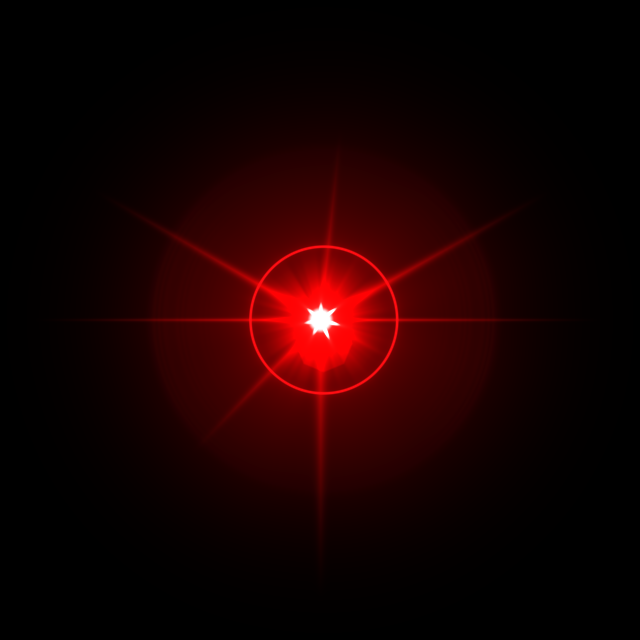
This background is drawn by a Shadertoy shader. Its source:

```glsl
// A red lens flare: white-hot core, thin ring, tapering rays and faint halos on black.

const float TAU = 6.2831853;
const vec2 CORE_POS = vec2(0.501, 0.5);
const vec2 RING_POS = vec2(0.506, 0.5);
const vec2 GHOST_POS = vec2(0.506, 0.463);
const float CORE_RADIUS = 0.0165;
const float RING_RADIUS = 0.1146;
const float RING_WIDTH = 0.0019;
const float HALO_RADIUS = 0.270;
const float GHOST_RADIUS = 0.041;
const float GLOW_LEVEL = 0.72;
const float GLOW_SCALE = 0.158;
const vec3 RED = vec3(1.0, 0.012, 0.015);
const vec3 RING_COLOR = vec3(1.0, 0.06, 0.08);

// Each ray: angle in degrees, length, half width, strength.
const int RAY_COUNT = 8;
const vec4 RAYS[RAY_COUNT] = vec4[RAY_COUNT](
    vec4(0.0, 0.440, 0.0028, 0.62),
    vec4(180.0, 0.450, 0.0028, 0.62),
    vec4(29.3, 0.410, 0.0065, 0.62),
    vec4(150.2, 0.410, 0.0065, 0.62),
    vec4(84.0, 0.300, 0.0060, 0.42),
    vec4(-90.0, 0.440, 0.0085, 0.48),
    vec4(-134.0, 0.290, 0.0065, 0.48),
    vec4(-29.0, 0.125, 0.0080, 0.45));

float hash(float n) {
    return fract(sin(n * 91.345) * 4375.85);
}

// Smooth noise around a circle, split into a whole number of cells.
float angularNoise(float angle, float cells, float seed) {
    float x = fract(angle / TAU) * cells;
    float cell = floor(x);
    float blend = smoothstep(0.0, 1.0, x - cell);
    return mix(hash(cell + seed), hash(mod(cell + 1.0, cells) + seed), blend);
}

// A streak that leaves the core and narrows and fades to its tip.
float rayLight(vec2 p, vec4 ray) {
    float angle = radians(ray.x);
    vec2 axis = vec2(cos(angle), sin(angle));
    float along = dot(p, axis);
    float across = abs(dot(p, vec2(-axis.y, axis.x)));
    float reach = clamp(1.0 - along / ray.y, 0.0, 1.0);
    float width = ray.z * mix(0.65, 1.0, reach);
    float profile = exp(-pow(across / width, 1.5));
    return ray.w * profile * pow(reach, 1.3) * smoothstep(-0.005, 0.02, along);
}

// Distance to the edge of a regular octagon.
float octagon(vec2 p, float radius) {
    float sector = TAU / 8.0;
    float angle = atan(p.y, p.x);
    float folded = mod(angle, sector) - 0.5 * sector;
    return length(p) * cos(folded) - radius;
}

// Wide disc with a brighter rim and fine concentric lines at its sides.
float haloLight(vec2 p) {
    float r = length(p);
    float sides = pow(abs(p.x) / max(r, 0.001), 3.0);
    float disc = smoothstep(HALO_RADIUS + 0.012, HALO_RADIUS - 0.008, r);
    float rim = smoothstep(0.14, HALO_RADIUS, r) * disc;
    float lines = 0.5 + 0.5 * sin(r * 520.0 + 2.0 * sin(r * 170.0));
    return 0.018 * disc + rim * sides * (0.025 + 0.016 * lines);
}

void mainImage(out vec4 fragColor, in vec2 fragCoord) {
    vec2 uv = (fragCoord - 0.5 * iResolution.xy) / min(iResolution.x, iResolution.y) + 0.5;
    float pixel = 1.0 / min(iResolution.x, iResolution.y);
    vec2 p = uv - CORE_POS;
    float r = length(p);
    float angle = atan(p.y, p.x);

    // Broad glow, fading out before the canvas border.
    float fade = smoothstep(0.54, 0.20, r);
    float light = GLOW_LEVEL * exp(-r / GLOW_SCALE) * fade;
    light *= 0.95 + 0.10 * angularNoise(angle, 22.0, 3.0);

    // Jagged burst around the core.
    float burst = 0.65 * angularNoise(angle, 34.0, 11.0) + 0.35 * angularNoise(angle, 79.0, 47.0);
    float burstRadius = 0.046 + 0.026 * burst;
    light += 0.75 * exp(-pow(r / burstRadius, 2.0));
    light += 0.10 * burst * smoothstep(0.125, 0.045, r);

    // Rays, halo and the faint octagonal ghost.
    for (int i = 0; i < RAY_COUNT; i++) {
        light += rayLight(p, RAYS[i]);
    }
    light += haloLight(uv - RING_POS);
    light += 0.16 * smoothstep(0.002, -0.002, octagon(uv - GHOST_POS, GHOST_RADIUS));
    vec3 color = RED * min(light, 1.0);

    // Thin ring.
    float ringDistance = abs(length(uv - RING_POS) - RING_RADIUS);
    float ring = smoothstep(RING_WIDTH + pixel, RING_WIDTH - pixel, ringDistance);
    color = mix(color, RING_COLOR, 0.92 * ring);
    color.r += 0.12 * exp(-ringDistance / 0.005);

    // White core with pointed spikes and a pink fringe.
    float points = pow(0.5 + 0.5 * cos(7.0 * (angle - radians(37.0))), 5.0);
    float spike = points * (0.006 + 0.012 * angularNoise(angle, 9.0, 5.0));
    float edge = r - CORE_RADIUS - spike;
    float white = smoothstep(0.005, -0.003, edge);
    color += vec3(0.0, 0.28, 0.26) * exp(-max(edge, 0.0) / 0.007);
    color = mix(color, vec3(1.0), white);

    fragColor = vec4(clamp(color, 0.0, 1.0), 1.0);
}
```
